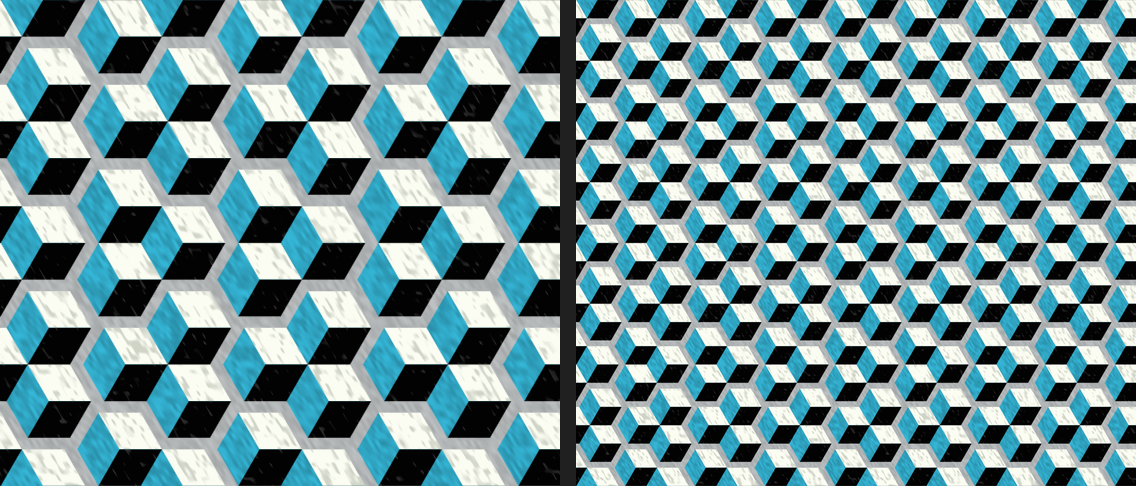
Left: one tile. Right: repeated 2 by 2.
Write a Shadertoy shader that draws this pattern.

```glsl
// Tumbling cubes in clusters of three, outlined by grey grout, with a stitched grain.

const vec2 REPEATS = vec2(4.0, 2.0);
const vec2 CELL = vec2(3.310, 5.741);     // repeat size, in cube side lengths
const vec2 THREADS = vec2(160.0, 68.0);   // grain cells across and down the canvas
const float APOTHEM = 0.8660254;
const float THIRD_TURN = 2.0943951;

const vec3 GROUT = vec3(0.69, 0.705, 0.71);
const vec3 BLUE = vec3(0.185, 0.64, 0.755);
const vec3 WHITE = vec3(0.985, 0.99, 0.95);
const vec3 BLACK = vec3(0.008);

float hash(vec2 p) {
    vec3 q = fract(vec3(p.xyx) * 0.1031);
    q += dot(q, q.yzx + 33.33);
    return fract((q.x + q.y) * q.z);
}

// Hash of a slanted lattice that closes on itself over the canvas.
float wrappedHash(vec2 id, vec2 count) {
    id.x -= 0.5 * count.x * floor(id.y / count.y);
    return hash(mod(id, count));
}

// Value noise stretched along threads that lean like the cube edges.
float threadNoise(vec2 uv, vec2 count) {
    vec2 s = vec2(uv.x + 0.5 * uv.y, uv.y) * count;
    vec2 id = floor(s);
    vec2 f = s - id;
    f = f * f * (3.0 - 2.0 * f);
    float low = mix(wrappedHash(id, count), wrappedHash(id + vec2(1, 0), count), f.x);
    float high = mix(wrappedHash(id + vec2(0, 1), count), wrappedHash(id + vec2(1, 1), count), f.x);
    return mix(low, high, f.y);
}

float coverage(float dist, float soft) {
    return clamp(0.5 - dist / soft, 0.0, 1.0);
}

float hexagonDistance(vec2 p) {
    p = abs(p);
    return max(p.y, dot(p, vec2(APOTHEM, 0.5))) - APOTHEM;
}

vec2 direction(float angle) {
    return vec2(cos(angle), sin(angle));
}

// Three rhombic faces meeting at the cube centre.
vec3 cubeColor(vec2 p, float grain, float soft) {
    float upper = dot(p, direction(0.5 * THIRD_TURN));
    float left = -p.x;
    float lower = dot(p, direction(-0.5 * THIRD_TURN));
    vec3 white = WHITE - vec3(0.17, 0.16, 0.17) * smoothstep(0.5, 0.95, grain);
    vec3 blue = BLUE * (1.0 + 0.26 * (grain - 0.5));
    vec3 black = BLACK + 0.16 * smoothstep(0.76, 1.0, grain);
    float blend = soft * 1.7320508;
    vec3 color = mix(blue, white, coverage(max(left, lower) - upper, blend));
    return mix(color, black, coverage(max(left, upper) - lower, blend));
}

// Offset from the nearest repeat of a point.
vec2 wrapToCell(vec2 p) {
    return p - CELL * floor(p / CELL + 0.5);
}

void mainImage(out vec4 fragColor, in vec2 fragCoord) {
    vec2 uv = fragCoord / iResolution.xy;
    vec2 p = uv * REPEATS * CELL;
    float soft = 1.3 * REPEATS.x * CELL.x / iResolution.x;
    float grain = threadNoise(uv, THREADS);

    vec3 grout = GROUT + 0.11 * (grain - 0.5);
    vec3 color = grout;

    // Two opposite clusters per repeat, each with three cubes around its pivot.
    for (int cluster = 0; cluster < 2; cluster++) {
        bool flipped = cluster == 1;
        vec2 pivot = flipped ? vec2(0.017, 0.0) : vec2(0.655, 0.5 * CELL.y);
        float facing = flipped ? 1.0 : -1.0;
        for (int i = 0; i < 3; i++) {
            vec2 center = pivot + facing * direction(float(i) * THIRD_TURN);
            vec2 q = wrapToCell(p - center);
            float inside = coverage(hexagonDistance(q), soft);
            color += inside * (cubeColor(q, grain, soft) - grout);
        }
    }
    fragColor = vec4(clamp(color, 0.0, 1.0), 1.0);
}
```
